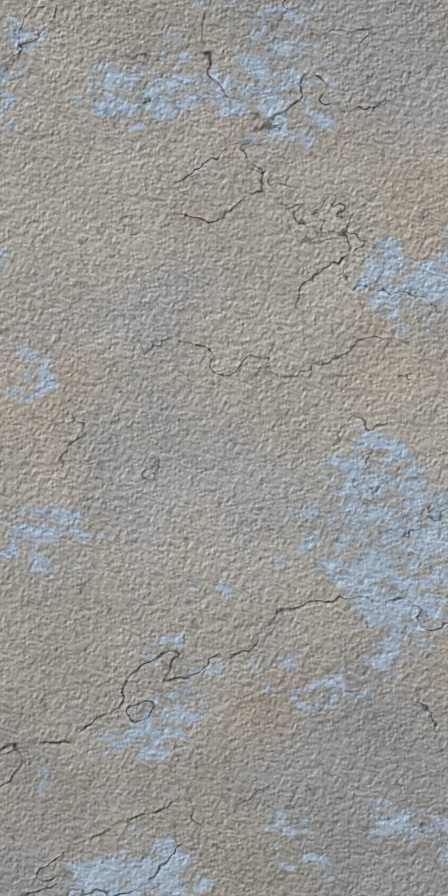
Give the GLSL for this texture, as a WebGL 2 fragment shader.

```glsl
#version 300 es
precision highp float;
// Weathered plaster: a fine grainy relief lit from the upper left, broken by
// ragged flaking ledges, with dusty blue underpaint showing in worn specks.
// All layers are value noise; ledges are contour lines of a warped noise field.

#define GRAIN_SCALE 160.0
#define GRAIN_GAIN 0.33
#define LIGHT_STEP vec2(-0.0014, 0.0018)
#define LEDGE_WIDTH 0.0042
#define LEDGE_DARK 0.46
#define BLUE_LEVEL 0.63
#define SAND vec3(0.618, 0.604, 0.580)
#define OCHRE vec3(0.618, 0.588, 0.548)
#define SLATE vec3(0.578, 0.582, 0.582)
#define BLUE vec3(0.575, 0.630, 0.690)

uniform vec2 u_resolution;
out vec4 fragColor;

float hash(vec2 cell) {
  uvec2 q = uvec2(ivec2(cell)) * uvec2(1597334673u, 3812015801u);
  uint n = (q.x ^ q.y) * 1597334673u;
  n = (n ^ (n >> 15u)) * 2246822519u;
  return float((n ^ (n >> 13u)) >> 8u) / 16777216.0;
}

float noise(vec2 p) {
  vec2 cell = floor(p), f = fract(p);
  f = f * f * (3.0 - 2.0 * f);
  float low = mix(hash(cell), hash(cell + vec2(1, 0)), f.x);
  float high = mix(hash(cell + vec2(0, 1)), hash(cell + vec2(1, 1)), f.x);
  return mix(low, high, f.y);
}

// Every octave is turned, so that no cell edges show
float fbm(vec2 p) {
  float sum = 0.0, weight = 0.5;
  for (int i = 0; i < 5; i++) {
    p = mat2(0.8, 0.6, -0.6, 0.8) * p * 2.03 + 17.3;
    sum += weight * noise(p * 0.5);
    weight *= 0.5;
  }
  return sum / 0.96875;
}

// Height of the sandy surface: fine grains on soft lumps
float relief(vec2 p) {
  vec2 bent = p + 0.005 * vec2(noise(p * 45.0), noise(p * 45.0 + 50.0));
  bent = mat2(0.88, 0.47, -0.47, 0.88) * bent;
  return 0.62 * noise(bent * GRAIN_SCALE)
       + 0.40 * noise(bent * GRAIN_SCALE * vec2(0.5, 0.62) + 31.0)
       + 0.14 * noise(bent * GRAIN_SCALE * 1.6 + 73.0);
}

// Layer field whose level line is a flake edge, running up to the right
float layerField(vec2 p, float scale, float seed) {
  vec2 along = mat2(0.9, -0.43, 0.43, 0.9) * p;
  return fbm(along * vec2(0.7, 1.3) * scale + seed) - 0.5;
}

// Approximate signed distance to the flake edge
float ledge(vec2 p, float scale, float seed) {
  vec2 e = vec2(0.005, 0.0);
  float f = layerField(p, scale, seed);
  vec2 slope = vec2(layerField(p + e.xy, scale, seed),
                    layerField(p + e.yx, scale, seed)) - f;
  return f / max(length(slope) / e.x, 0.35 * scale);
}

// Shadow under an edge and a lit rim above it
float ledgeShade(float d) {
  float shadow = 1.0 - smoothstep(0.0, 1.0, abs(d) / LEDGE_WIDTH);
  float rim = 1.0 - smoothstep(0.0, 1.2, abs(d / LEDGE_WIDTH - 1.6));
  return 0.10 * rim - LEDGE_DARK * shadow;
}

void main() {
  vec2 p = gl_FragCoord.xy / u_resolution.x;
  float rise = gl_FragCoord.y / u_resolution.y;

  // Broad stains and the soft fall of light
  float stain = fbm(p * vec2(2.6, 3.6) + 5.0);
  float cool = fbm(p * vec2(2.6, 3.2) + 41.0) + 0.10 * (p.x - 0.5);
  vec3 color = mix(SAND, OCHRE, 0.7 * smoothstep(0.44, 0.68, stain));
  color = mix(color, SLATE, 0.7 * smoothstep(0.46, 0.68, cool));
  float light = 0.93 + 0.09 * smoothstep(0.0, 0.5, rise)
              - 0.05 * smoothstep(0.8, 1.0, rise);
  color *= light + 0.14 * (fbm(p * 9.0 + 90.0) - 0.5);

  // Worn blue patches: faint haze with small ragged specks
  float wear = fbm(p * vec2(3.6, 5.0) + 23.0) + 0.06 * (p.x - 0.5);
  float flecks = fbm(p * vec2(34.0, 46.0) + 61.0);
  float haze = smoothstep(0.54, 0.74, wear + 0.25 * (flecks - 0.5));
  float bare = smoothstep(BLUE_LEVEL, BLUE_LEVEL + 0.09, wear + 0.75 * (flecks - 0.5));
  bare *= smoothstep(0.53, 0.63, wear);
  color = mix(color, BLUE * 0.94, 0.45 * haze);
  color = mix(color, BLUE * (0.90 + 0.28 * flecks), 0.85 * bare);

  // Long broken ledges, and smaller flakes gathered near the top
  vec2 jag = p + 0.010 * (vec2(noise(p * 70.0), noise(p * 70.0 + 19.0)) - 0.5);
  float gaps = smoothstep(0.22, 0.62, noise(p * 36.0 + 7.0));
  float longMask = smoothstep(0.45, 0.62, noise(p * 4.0 + 12.0));
  float flakeMask = smoothstep(0.52, 0.70, noise(p * 5.0 + 77.0) + 0.4 * (rise - 0.65));
  float edges = longMask * ledgeShade(ledge(jag, 2.0, 9.0))
              + 0.8 * flakeMask * ledgeShade(ledge(jag, 5.0, 53.0));
  color *= 1.0 + clamp(edges * (0.3 + 0.7 * gaps), -0.55, 0.12);

  // Grain lit from the upper left, a little rougher higher up
  float slope = relief(p - LIGHT_STEP) - relief(p + LIGHT_STEP);
  float pits = smoothstep(0.74, 0.94, noise(p * 105.0 + 140.0));
  float rough = 0.85 + 0.5 * fbm(p * 5.0 + 33.0) * (0.4 + 0.6 * rise);
  color += GRAIN_GAIN * rough * slope * vec3(1.0, 0.99, 0.97);
  color *= 1.0 - 0.14 * pits;

  fragColor = vec4(clamp(color, 0.0, 1.0), 1.0);
}
```
